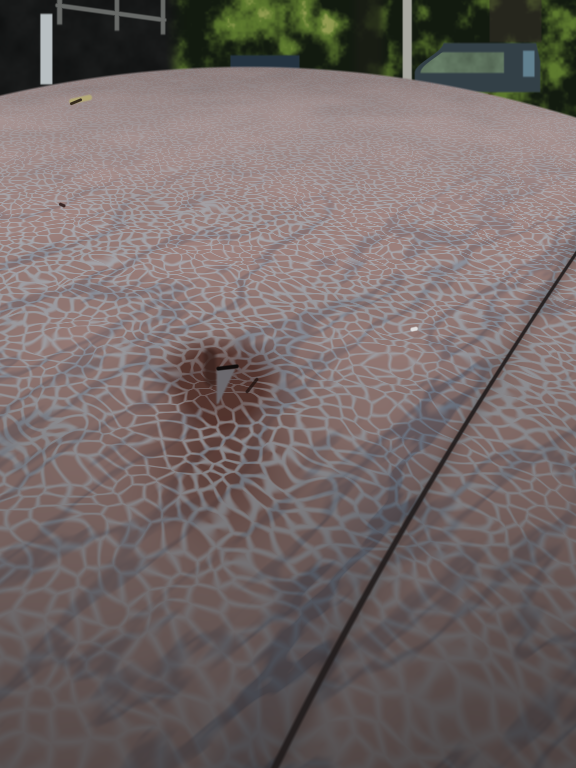
Give the GLSL for this texture, as a WebGL 1 fragment shader.

```glsl
precision highp float;
// Weathered leather sheet in perspective, with a seam and a stained tear, before dim foliage.
uniform vec2 u_resolution;

const float ASPECT = 0.75;
const float VANISH_Y = 1.10;
const float CELLS = 20.0;
const vec3 CELL_TINT = vec3(1.00, 0.82, 0.79);
const vec3 VEIN_TINT = vec3(1.00, 1.00, 1.03);
const vec3 FOLD_TINT = vec3(0.74, 0.80, 0.87);
const vec3 STAIN = vec3(0.31, 0.19, 0.165);
const vec3 SEAM = vec3(0.13, 0.11, 0.11);
const vec2 TEAR = vec2(0.378, 0.497);

vec2 hash2(vec2 p) {
  vec3 a = fract(p.xyx * vec3(0.1031, 0.1030, 0.0973));
  a += dot(a, a.yzx + 33.33);
  return fract((a.xx + a.yz) * a.zy);
}

float noise(vec2 p) {
  vec2 i = floor(p), f = fract(p);
  f = f * f * (3.0 - 2.0 * f);
  return mix(mix(hash2(i).x, hash2(i + vec2(1, 0)).x, f.x),
             mix(hash2(i + vec2(0, 1)).x, hash2(i + 1.0).x, f.x), f.y);
}

float fbm(vec2 p) {
  float sum = 0.0, amp = 0.53;
  for (int i = 0; i < 4; i++) { sum += amp * noise(p); p = p * 2.03 + 7.1; amp *= 0.5; }
  return sum;
}

// Gap between the two nearest cell centres: zero on a vein
float cellGap(vec2 p) {
  vec2 base = floor(p);
  float first = 9.0, second = 9.0;
  for (int y = -1; y <= 1; y++)
    for (int x = -1; x <= 1; x++) {
      vec2 c = base + vec2(x, y);
      float d = length(c + 0.12 + 0.76 * hash2(c) - p);
      second = min(second, max(first, d));
      first = min(first, d);
    }
  return second - first;
}

float band(float x, float lo, float hi, float soft) {
  return smoothstep(lo - soft, lo + soft, x) * (1.0 - smoothstep(hi - soft, hi + soft, x));
}

float box(vec2 p, vec2 lo, vec2 hi) {
  return band(p.x, lo.x, hi.x, 0.002) * band(p.y, lo.y, hi.y, 0.002);
}

float stroke(vec2 p, vec2 a, vec2 b, float width) {
  vec2 s = vec2(ASPECT, 1.0), d = (b - a) * s, r = (p - a) * s;
  float dist = length(r - d * clamp(dot(r, d) / dot(d, d), 0.0, 1.0));
  return 1.0 - smoothstep(width * 0.5, width * 1.5, dist);
}

vec3 backdrop(vec2 p) {
  float leaf = fbm(p * vec2(26.0, 32.0));
  float lit = smoothstep(0.40, 0.78, leaf + 0.12 * band(p.x, 0.34, 0.58, 0.06));
  vec3 c = mix(vec3(0.07, 0.10, 0.06), vec3(0.36, 0.47, 0.18), lit);
  c = mix(c, vec3(0.72, 0.70, 0.42), 0.6 * smoothstep(0.64, 0.78, leaf) * band(p.x, 0.36, 0.6, 0.04));
  c = mix(c, vec3(0.10, 0.11, 0.08), 0.8 * band(p.x, 0.615, 0.665, 0.012));
  c = mix(c, vec3(0.20, 0.18, 0.15), 0.6 * box(p, vec2(0.85, 0.945), vec2(0.94, 1.1)));
  // Dark shelter with pale rails and posts
  c = mix(c, vec3(0.055, 0.06, 0.06) + 0.06 * leaf, band(p.x, -0.1, 0.305, 0.02));
  float rail = stroke(p, vec2(0.10, 0.993), vec2(0.285, 0.974), 0.003);
  rail = max(rail, box(p, vec2(0.099, 0.968), vec2(0.108, 1.1)));
  rail = max(rail, box(p, vec2(0.199, 0.960), vec2(0.207, 1.1)));
  rail = max(rail, box(p, vec2(0.279, 0.955), vec2(0.287, 1.1)));
  c = mix(c, vec3(0.48, 0.49, 0.48), rail * 0.8);
  c = mix(c, vec3(0.72, 0.75, 0.76), box(p, vec2(0.070, 0.89), vec2(0.091, 0.982)));
  c = mix(c, vec3(0.66, 0.66, 0.63), box(p, vec2(0.699, 0.89), vec2(0.715, 1.1)));
  // Parked cars
  c = mix(c, vec3(0.14, 0.20, 0.25), box(p, vec2(0.40, 0.90), vec2(0.52, 0.928)));
  float side = 0.72 + 0.05 * smoothstep(0.905, 0.945, p.y);
  c = mix(c, vec3(0.20, 0.25, 0.28), box(p, vec2(side, 0.88), vec2(0.938 - 0.3 * max(p.y - 0.92, 0.0), 0.944)));
  c = mix(c, vec3(0.36, 0.44, 0.36) * (0.7 + 0.6 * leaf), box(p, vec2(side + 0.01, 0.905), vec2(0.875, 0.932)));
  return mix(c, vec3(0.38, 0.50, 0.56), box(p, vec2(0.908, 0.90), vec2(0.928, 0.934)));
}

vec3 leather(vec2 p) {
  float depth = 1.0 / (VANISH_Y - p.y);
  vec2 ground = vec2((p.x - 0.5) * depth, 1.3 * depth);
  float patchy = fbm(ground * 3.0);
  float seam = (p.x - (0.477 + 0.66 * p.y + 0.18 * p.y * p.y)) * 0.65;
  // Pebbled grain, softer near and far
  vec2 warp = vec2(noise(ground * 9.0), noise(ground * 9.0 + 40.0)) - 0.5;
  float gap = cellGap((ground + 0.07 * warp) * CELLS + vec2(0.35 * ground.y * CELLS, 0.0));
  float nearBlur = 1.0 - smoothstep(0.05, 0.42, p.y);
  float cell = smoothstep(0.02 - 0.1 * nearBlur, 0.36 + 0.3 * nearBlur, gap + 0.25 * (patchy - 0.5));
  float focus = (1.0 - 0.45 * nearBlur) * (1.0 - 0.8 * smoothstep(0.68, 0.88, p.y));
  cell = mix(0.52, cell, focus);
  float light = mix(0.31, 0.635, smoothstep(-0.15, 0.8, p.y));
  light *= 1.0 - 0.14 * smoothstep(0.83, 0.92, p.y);
  light *= 0.94 + 0.12 * patchy - 0.07 * smoothstep(0.0, 0.2, seam);
  vec3 c = light * mix(VEIN_TINT, CELL_TINT, cell) * (1.03 - 0.07 * cell);
  // Diagonal creases and the bruised fold beside the seam
  vec2 q = p * vec2(ASPECT, 1.0);
  vec2 across = vec2(dot(q, vec2(-0.64, 0.77)), dot(q, vec2(0.77, 0.64)));
  float ridge = 1.0 - abs(2.0 * fbm(across * vec2(17.0, 4.0) * (0.6 + 0.3 * depth)) - 1.0);
  float crease = smoothstep(0.84, 1.0, ridge) * (1.0 - smoothstep(0.65, 0.85, p.y));
  float fold = exp(-pow((seam + 0.045) / 0.035, 2.0)) * (1.0 - smoothstep(0.38, 0.62, p.y));
  c *= mix(vec3(1.0), FOLD_TINT, clamp(0.55 * crease + fold * (0.45 + 0.8 * crease), 0.0, 1.0));
  // Stain: solid at the tear, only in the pebbles below it
  vec2 r = (p - TEAR) * vec2(ASPECT, 1.0);
  float core = 1.0 - smoothstep(0.025, 0.085, length(r * vec2(0.95, 1.2)) + 0.05 * (patchy - 0.5));
  float drip = exp(-dot((r + vec2(0.0, 0.085)) * vec2(11.0, 9.0), (r + vec2(0.0, 0.085)) * vec2(11.0, 9.0)));
  c = mix(c, STAIN, clamp(core * (0.55 + 0.4 * cell) + 0.75 * drip * cell * cell, 0.0, 0.95));
  c = mix(c, STAIN * 0.72, 0.8 * stroke(p, vec2(0.364, 0.538), vec2(0.366, 0.505), 0.008));
  float t = (p.y - 0.474) / 0.046;
  c = mix(c, vec3(0.42, 0.41, 0.43), band(p.x, 0.376, 0.379 + 0.03 * t, 0.003) * band(t, 0.0, 1.0, 0.05));
  c = mix(c, vec3(0.06, 0.045, 0.04), stroke(p, vec2(0.379, 0.520), vec2(0.411, 0.523), 0.0025));
  c = mix(c, STAIN * 0.4, 0.8 * stroke(p, vec2(0.429, 0.490), vec2(0.446, 0.506), 0.002));
  // Seam groove
  float width = mix(0.0045, 0.0022, smoothstep(0.0, 0.7, p.y));
  c *= 1.0 - 0.2 * exp(-abs(seam) / 0.012);
  c = mix(c, SEAM, 0.92 * (1.0 - smoothstep(width * 0.4, width * 1.5, abs(seam))));
  // Fallen bits
  c = mix(c, vec3(0.70, 0.66, 0.46), stroke(p, vec2(0.125, 0.868), vec2(0.155, 0.873), 0.0035));
  c = mix(c, vec3(0.20, 0.16, 0.11), stroke(p, vec2(0.124, 0.865), vec2(0.140, 0.870), 0.0018));
  c = mix(c, vec3(0.44, 0.25, 0.20), stroke(p, vec2(0.850, 0.879), vec2(0.872, 0.879), 0.002));
  c = mix(c, vec3(0.22, 0.15, 0.14), stroke(p, vec2(0.105, 0.734), vec2(0.111, 0.732), 0.002));
  return mix(c, vec3(0.88), stroke(p, vec2(0.716, 0.571), vec2(0.722, 0.572), 0.0025));
}

void main() {
  vec2 p = gl_FragCoord.xy / u_resolution;
  float horizon = 0.913 - 0.065 * pow(p.x - 0.43, 2.0) / 0.32 - 0.004 * step(p.x, 0.0);
  float sheet = 1.0 - smoothstep(-0.002, 0.002, p.y - horizon);
  gl_FragColor = vec4(mix(backdrop(p), leather(vec2(p.x, min(p.y, 0.93))), sheet), 1.0);
}
```
